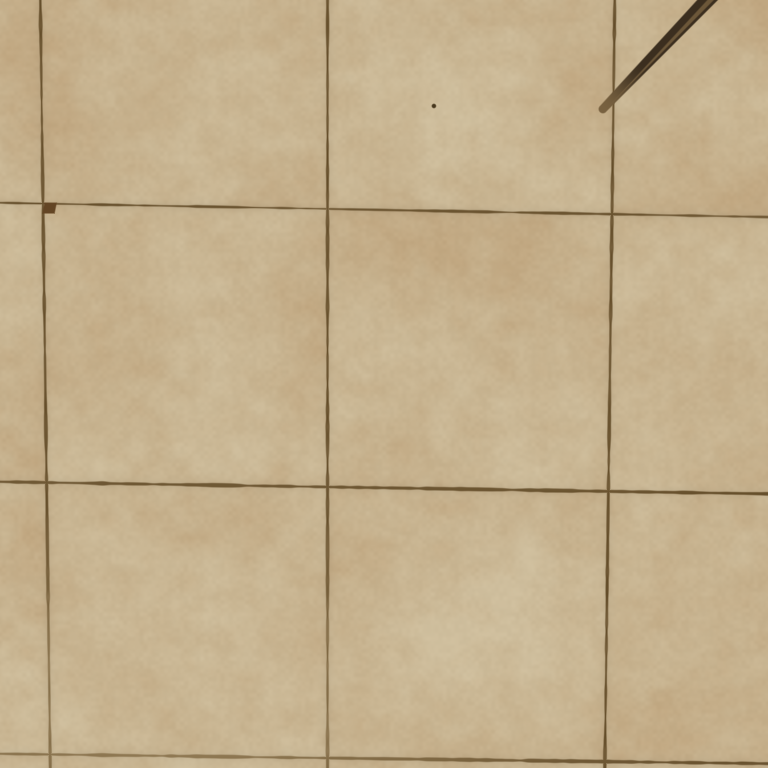
Give the GLSL for this texture, as a WebGL 2 fragment shader.

```glsl
#version 300 es
precision highp float;
// Beige stone floor tiles with thin brown joints, slight perspective and small marks.

uniform vec2 u_resolution;
out vec4 outColor;

// Tile colours
const vec3 BASE = vec3(0.78, 0.70, 0.56);
const vec3 PALE = vec3(0.81, 0.745, 0.615);
const vec3 WARM = vec3(0.755, 0.655, 0.505);
// Joint and mark colours
const vec3 JOINT = vec3(0.39, 0.30, 0.16);
const vec3 JOINT_FADED = vec3(0.56, 0.47, 0.32);
const vec3 CHIP = vec3(0.39, 0.27, 0.14);
const vec3 STICK_DARK = vec3(0.23, 0.18, 0.12);
const vec3 STICK_LIGHT = vec3(0.47, 0.38, 0.25);

// Layout, in canvas units
const vec2 ORIGIN = vec2(0.4265, 0.013);   // a joint crossing
const vec2 PITCH = vec2(0.361, 0.3485);    // tile size at the lower edge
const vec2 GROWTH = vec2(0.013, 0.0045);   // widening towards the top
const vec2 TILT = vec2(0.0128, 0.008);     // joint slope and its change with height
const vec2 JOINT_WIDTH = vec2(0.0036, 0.0034);
const float WOBBLE = 0.0012;
const float MOTTLE = 2.1;
const float GRAIN = 0.022;

// Accidental marks
const vec2 CHIP_CENTRE = vec2(0.0645, 0.729);
const vec2 SPECK_CENTRE = vec2(0.565, 0.862);
const vec2 STICK_TIP = vec2(0.785, 0.858);
const vec2 STICK_END = vec2(0.945, 1.025);

float hash(vec2 p) {
  return fract(sin(dot(p, vec2(127.1, 311.7))) * 43758.5453);
}

float noise(vec2 p) {
  vec2 i = floor(p), f = fract(p);
  f = f * f * (3.0 - 2.0 * f);
  return mix(mix(hash(i), hash(i + vec2(1, 0)), f.x),
             mix(hash(i + vec2(0, 1)), hash(i + vec2(1, 1)), f.x), f.y);
}

float fbm(vec2 p) {
  float sum = 0.0, amp = 0.5;
  for (int i = 0; i < 5; i++) {
    sum += amp * noise(p);
    p = mat2(1.6, 1.2, -1.2, 1.6) * p + 7.3;
    amp *= 0.5;
  }
  return sum / 0.96875;
}

// Soft coverage of a shape from its signed distance
float cover(float d, float soft) {
  return 1.0 - smoothstep(-soft, soft, d);
}

float glow(vec2 p, vec2 centre, float radius) {
  vec2 q = (p - centre) / radius;
  return exp(-dot(q, q));
}

// Tile coordinates: whole numbers fall on the joints
vec2 tileGrid(vec2 p, out vec2 size) {
  float v = p.y + (p.x - ORIGIN.x) * (TILT.x + TILT.y * p.y) - ORIGIN.y;
  size = PITCH + GROWTH * vec2(p.y, v / (PITCH.y + 0.009));
  return vec2(p.x - ORIGIN.x, v) / size;
}

vec3 stone(vec2 p, vec2 id) {
  vec2 shift = 17.0 * vec2(hash(id), hash(id + 4.7));
  float tone = 0.5 + MOTTLE * 0.5 * (fbm(p * 7.0 + shift) - 0.5);
  tone += 0.7 * (fbm(p * 38.0 + shift) - 0.5) + 0.10 * (hash(id + 9.1) - 0.5);
  tone += 0.45 * glow(p, vec2(0.62, 0.90), 0.09) + 0.35 * glow(p, vec2(0.62, 0.20), 0.10);
  tone += 0.12 * (0.5 - p.x) + 0.10 * (0.4 - p.y);
  tone = clamp(tone, 0.0, 1.0);
  vec3 c = tone < 0.5 ? mix(WARM, BASE, tone * 2.0) : mix(BASE, PALE, tone * 2.0 - 1.0);
  return c + GRAIN * (noise(p * 190.0) - 0.5);
}

void main() {
  vec2 p = gl_FragCoord.xy / u_resolution;
  float soft = max(1.0 / min(u_resolution.x, u_resolution.y), 0.0012);

  vec2 size;
  vec2 grid = tileGrid(p, size);
  vec3 color = stone(p, floor(grid));

  // Joints: uneven edges, thinner in places, fading near the lower edge
  vec2 wander = vec2(noise(vec2(p.y * 30.0, 2.0)), noise(vec2(p.x * 30.0, 8.0))) - 0.5;
  vec2 d = abs(fract(grid + 0.5) - 0.5) * size + wander * WOBBLE;
  vec2 rough = vec2(noise(p.yx * vec2(90.0, 5.0)), noise(p * vec2(90.0, 5.0)));
  vec2 halfWidth = 0.5 * JOINT_WIDTH * (0.75 + 0.5 * rough);
  halfWidth.y *= mix(1.1, 0.75, smoothstep(0.4, 0.7, p.y));
  vec2 line = vec2(cover(d.x - halfWidth.x, soft), cover(d.y - halfWidth.y, soft));
  float fade = 0.85 * smoothstep(0.38, 0.1, p.y) * smoothstep(0.8, 0.3, p.x);
  vec3 joint = mix(JOINT, JOINT_FADED, fade) + 0.08 * (rough.x - 0.5);
  color *= 1.0 - 0.07 * exp(-min(d.x, d.y) / 0.004);
  color = mix(color, joint, max(line.x, line.y) * 0.92);

  // Chipped corner and dark speck
  vec2 q = abs(p - CHIP_CENTRE - vec2(0.2 * (p.y - CHIP_CENTRE.y), 0.0)) - vec2(0.008, 0.007);
  color = mix(color, CHIP, cover(max(q.x, q.y), soft));
  color = mix(color, JOINT * 0.7, cover(length(p - SPECK_CENTRE) - 0.0028, soft));

  // Split stick, widening away from its tip
  vec2 axis = STICK_END - STICK_TIP;
  float t = clamp(dot(p - STICK_TIP, axis) / dot(axis, axis), 0.0, 1.0);
  vec2 off = p - STICK_TIP - axis * t;
  float across = dot(off, normalize(vec2(-axis.y, axis.x)));
  float stick = cover(length(off) - mix(0.0055, 0.0105, t), soft);
  float split = cover(abs(across + 0.003) - 0.0035 * t, soft);
  vec3 stickColor = mix(STICK_LIGHT, STICK_DARK, smoothstep(0.0, 0.35, t));
  color = mix(color, mix(stickColor, STICK_LIGHT, split * 0.8), stick);

  outColor = vec4(color, 1.0);
}
```
